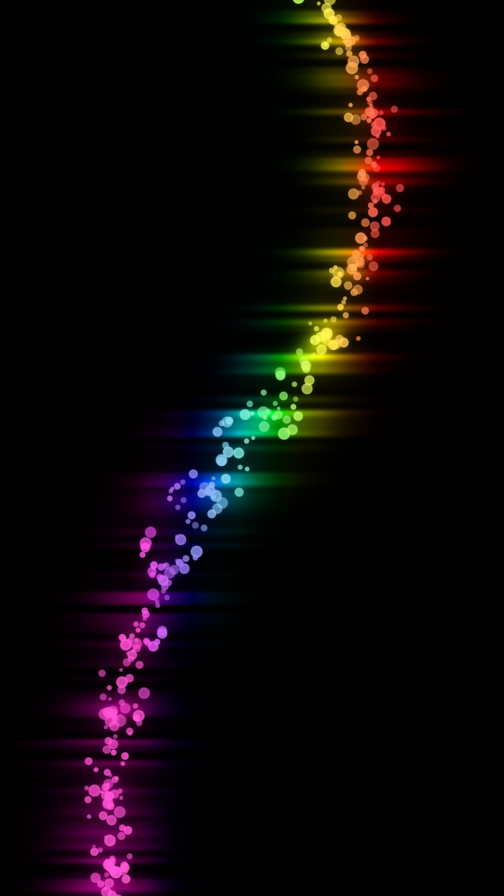
A Shadertoy shader for this background:

```glsl
#define DOTS_PER_HEIGHT 360.0
#define NEARBY_DOTS 16
#define ROW_DENSITY 128.0
#define CLUSTER_PERIOD 0.084
#define CLUSTER_PHASE 0.62
#define STREAK_GAIN 1.4
#define CORE_GAIN 0.2
#define HALO_GAIN 0.1
#define HALO_RADIUS 0.011
#define DOT_MIN 0.0017
#define DOT_MAX 0.0068

const float TAU = 6.2831853;

float hash(float n) {
    return fract(sin(n * 12.9898 + 4.137) * 43758.545);
}

float noise(float x) {
    float cell = floor(x);
    return mix(hash(cell), hash(cell + 1.0), smoothstep(0.0, 1.0, x - cell));
}

// 1 around the given height, fading to 0 over the given width
float bump(float y, float height, float width) {
    float d = (y - height) / width;
    return exp(-d * d);
}

// Horizontal position of the ribbon at height y
float spine(float y) {
    float bend = max(y - 0.77, 0.0);
    float wave = 0.16 * tanh((y - 0.51) / 0.19);
    return 0.277 + wave - 1.45 * bend * bend + 0.01 * bump(y, 0.32, 0.08);
}

// Spectrum running from magenta on the left to red on the right
vec3 spectrum(float x) {
    float hue = 0.84 - (x - 0.16) * 3.2;
    hue += 0.04 * bump(x, 0.1, 0.06) - 0.05 * bump(x, 0.34, 0.03);
    hue = clamp(hue, 0.0, 0.87);
    return clamp(abs(fract(hue + vec3(0.0, 2.0, 1.0) / 3.0) * 6.0 - 3.0) - 1.0, 0.0, 1.0);
}

// Soft horizontal light streaks of uneven strength, with a glowing core
vec3 streaks(vec2 p, float ribbonOffset) {
    float fine = noise(p.y * ROW_DENSITY);
    float broad = noise(p.y * 37.0 + 9.0);
    float cluster = 0.5 + 0.5 * cos(TAU * (p.y - CLUSTER_PHASE) / CLUSTER_PERIOD);
    float strength = (0.04 + pow(fine, 2.0)) * (0.4 + 0.35 * broad + 0.25 * cluster);
    float reach = mix(0.048, 0.062, noise(p.y * 71.0 + 30.0)) + 0.012 * bump(p.y, 0.53, 0.14);
    float warmth = mix(0.58, 1.0, smoothstep(0.35, 0.75, p.y));
    float core = CORE_GAIN * cluster * cluster + 0.45 * bump(p.y, 0.62, 0.018);
    float light = STREAK_GAIN * strength * warmth * bump(ribbonOffset, 0.0, reach);
    return spectrum(p.x) * (light + core * bump(ribbonOffset, 0.0, 0.022));
}

// Translucent discs gathered in clusters along the ribbon
vec3 addDots(vec3 color, vec2 p, float pixel) {
    float first = floor((p.y - 0.02) * DOTS_PER_HEIGHT);
    for (int i = 0; i < NEARBY_DOTS; i++) {
        float id = first + float(i);
        float y = (id + hash(id + 0.3)) / DOTS_PER_HEIGHT;
        y -= 0.009 * sin(TAU * (y - CLUSTER_PHASE) / CLUSTER_PERIOD);
        if (abs(y - p.y) > HALO_RADIUS) continue;

        float side = 2.0 * hash(id + 51.7) - 1.0;
        float spread = mix(0.027, 0.045, bump(y, 0.53, 0.14));
        vec2 center = vec2(spine(y) + side * abs(side) * spread, y);
        float dist = length(p - center);
        if (dist > HALO_RADIUS) continue;

        float size = hash(id + 97.1);
        float radius = mix(DOT_MIN, DOT_MAX, size);
        vec3 hue = spectrum(center.x);
        float halo = 1.0 - dist * dist / (HALO_RADIUS * HALO_RADIUS);
        color += hue * HALO_GAIN * size * halo * halo;

        float disc = 1.0 - smoothstep(radius - pixel, radius + pixel, dist);
        float rim = smoothstep(0.5, 0.95, dist / radius);
        float alpha = mix(0.6, 1.0, hash(id + 143.9)) * (0.85 + 0.15 * rim);
        vec3 tint = mix(hue, vec3(1.0, 0.95, 0.9), 0.36 + 0.2 * (1.0 - hue.r));
        color = mix(color, tint, disc * alpha);
    }
    return color;
}

void mainImage(out vec4 fragColor, in vec2 fragCoord) {
    float pixel = 1.0 / iResolution.y;
    vec2 p = (fragCoord - 0.5 * iResolution.xy) * pixel + vec2(0.28125, 0.5);
    float ribbonOffset = p.x - spine(p.y);
    vec3 color = vec3(0.0);

    // Everything far from the ribbon stays black
    if (abs(ribbonOffset) < 0.2) color = streaks(p, ribbonOffset);
    if (abs(ribbonOffset) < 0.08) color = addDots(color, p, pixel);

    fragColor = vec4(clamp(color, 0.0, 1.0), 1.0);
}
```
